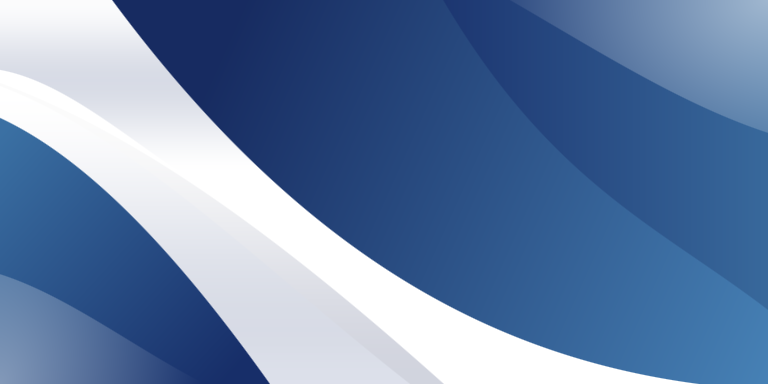
A WebGL 2 fragment shader for this background:

```glsl
#version 300 es
precision highp float;

uniform vec2 u_resolution;
out vec4 fragColor;

// Cubic through four points, with abscissas a and ordinates b
float cubic(float x, vec4 a, vec4 b) {
    vec4 d = x - a;
    return b.x * d.y * d.z * d.w / ((a.x - a.y) * (a.x - a.z) * (a.x - a.w))
         + b.y * d.x * d.z * d.w / ((a.y - a.x) * (a.y - a.z) * (a.y - a.w))
         + b.z * d.x * d.y * d.w / ((a.z - a.x) * (a.z - a.y) * (a.z - a.w))
         + b.w * d.x * d.y * d.z / ((a.w - a.x) * (a.w - a.y) * (a.w - a.z));
}

// Smooth coverage of the side where d is positive
float cover(float d) {
    return clamp(0.5 + d / max(fwidth(d), 1e-5), 0.0, 1.0);
}

float above(vec2 p, vec4 a, vec4 b) {
    return cover(p.y - cubic(p.x, a, b));
}

float below(vec2 p, vec4 a, vec4 b) {
    return cover(cubic(p.x, a, b) - p.y);
}

void main() {
    vec2 p = gl_FragCoord.xy / u_resolution.y;
    vec3 white = vec3(1.0);
    vec3 silver = vec3(0.845, 0.86, 0.9);

    // Upper silver ribbon, brightest at both ends
    float sheen = smoothstep(0.54, 0.79, p.y) * (1.0 - 0.9 * smoothstep(0.79, 1.0, p.y));
    vec3 color = mix(white, silver, sheen);

    // White swoosh
    float swoosh = below(p, vec4(0.0, 0.156, 0.3125, 0.52), vec4(0.818, 0.76, 0.661, 0.518));
    color = mix(color, white, swoosh);

    // Lower ribbon: a narrow fold, then the wide face
    float fold = below(p, vec4(0.0, 0.339, 0.667, 1.156), vec4(0.784, 0.622, 0.404, 0.0));
    color = mix(color, mix(vec3(0.985), vec3(0.82, 0.83, 0.87), smoothstep(0.72, 0.0, p.y)), fold);
    float face = below(p, vec4(0.0, 0.365, 0.703, 1.068), vec4(0.776, 0.57, 0.302, 0.0));
    vec3 faceColor = mix(white, silver, smoothstep(0.78, 0.14, p.y));
    color = mix(color, faceColor + 0.02 * smoothstep(0.14, 0.0, p.y), face);

    // Blue corner at lower left, with its pale glow
    float corner = below(p, vec4(0.0, 0.26, 0.495, 0.703), vec4(0.693, 0.516, 0.271, 0.0));
    float fade = clamp(dot(p - vec2(0.0, 0.65), vec2(0.85, -0.78)), 0.0, 1.0);
    vec3 cornerColor = mix(vec3(0.23, 0.44, 0.64), vec3(0.09, 0.18, 0.41), fade);
    float cornerGlow = below(p, vec4(0.0, 0.208, 0.365, 0.534), vec4(0.286, 0.19, 0.096, 0.0));
    cornerGlow *= 0.42 * max(0.0, 1.0 - length(p * vec2(1.9, 1.6)));
    color = mix(color, mix(cornerColor, white, cornerGlow), corner);

    // Large blue field
    float field = above(p, vec4(0.292, 0.846, 1.302, 1.82), vec4(1.0, 0.414, 0.14, 0.0));
    fade = clamp(dot(p - vec2(0.6, 0.9), vec2(1.0, -0.45)) / 1.8, 0.0, 1.0);
    vec3 blue = mix(vec3(0.09, 0.17, 0.38), vec3(0.275, 0.505, 0.71), fade);

    // Darker band across the field
    float band = above(p, vec4(1.154, 1.302, 1.5625, 2.0), vec4(1.0, 0.78, 0.51, 0.193));
    vec3 bandColor = mix(vec3(0.11, 0.21, 0.44), vec3(0.22, 0.41, 0.61), clamp((p.x - 1.15) / 0.85, 0.0, 1.0));
    blue = mix(blue, bandColor, band);

    // Pale glow at upper right
    float glow = above(p, vec4(1.328, 1.5625, 1.771, 2.0), vec4(1.0, 0.863, 0.75, 0.654));
    glow *= 0.52 * max(0.0, 1.0 - length((p - vec2(2.0, 1.0)) * vec2(1.3, 1.9)));
    blue = mix(blue, white, glow * band);

    fragColor = vec4(mix(color, blue, field), 1.0);
}
```
